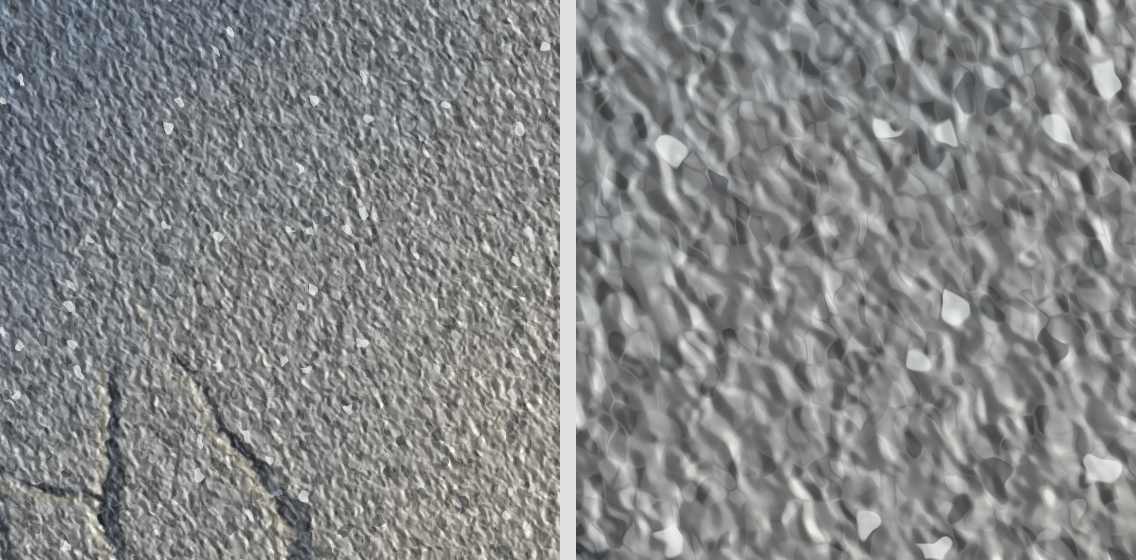
Left, the full canvas; right, a detail of the centre.
Reproduce this texture procedurally as a three.js fragment shader.

```glsl
// Weathered asphalt in low sun: fine slanted grain relief lit from the right
// over Voronoi stones, with scattered pale and dark chips, a cool to warm light
// gradient, and ragged cracks made from warped tapered segments.
varying vec2 vUv;

float hash(vec2 p) {
  return fract(sin(dot(p, vec2(127.1, 311.7))) * 43758.5453);
}

float noise(vec2 p) {
  vec2 i = floor(p), f = fract(p);
  f = f * f * (3.0 - 2.0 * f);
  return mix(mix(hash(i), hash(i + vec2(1.0, 0.0)), f.x),
             mix(hash(i + vec2(0.0, 1.0)), hash(i + 1.0), f.x), f.y);
}

float fbm(vec2 p) {
  float sum = 0.0, gain = 0.5;
  for (int i = 0; i < 4; i++) {
    sum += gain * noise(p);
    p = p * 2.03 + 17.3;
    gain *= 0.5;
  }
  return sum;
}

// Nearest stone: distance, gap to the next stone, random id
vec3 stones(vec2 p) {
  vec2 cell = floor(p);
  float near = 9.0, next = 9.0, id = 0.0;
  for (int y = -1; y <= 1; y++) {
    for (int x = -1; x <= 1; x++) {
      vec2 c = cell + vec2(float(x), float(y));
      vec2 center = c + 0.05 + 0.9 * vec2(hash(c), hash(c + 41.7));
      float d = length(p - center);
      if (d < near) {
        next = near;
        near = d;
        id = hash(c + 93.1);
      } else {
        next = min(next, d);
      }
    }
  }
  return vec3(near, next - near, id);
}

// Height of the rough grains, stretched along a steep slant
float grainHeight(vec2 p) {
  p.x += 0.3 * p.y;
  p += 0.009 * vec2(noise(p * 65.0), noise(p * 65.0 + 31.0));
  return 0.64 * noise(p * vec2(98.0, 56.0)) + 0.36 * noise(p * vec2(185.0, 125.0) + 7.0);
}

// Distance to a segment whose half width goes from wa to wb
float taper(vec2 p, vec2 a, vec2 b, float wa, float wb) {
  vec2 ab = b - a;
  float t = clamp(dot(p - a, ab) / dot(ab, ab), 0.0, 1.0);
  return length(p - a - ab * t) - mix(wa, wb, t);
}

float cracks(vec2 p) {
  p += 0.04 * (vec2(fbm(p * 24.0), fbm(p * 24.0 + 50.0)) - 0.47);
  // Long diagonal crack
  float d = taper(p, vec2(0.235, 0.53), vec2(0.306, 0.375), -0.006, 0.0);
  d = min(d, taper(p, vec2(0.306, 0.375), vec2(0.378, 0.284), 0.0, 0.004));
  d = min(d, taper(p, vec2(0.378, 0.284), vec2(0.449, 0.18), 0.004, 0.007));
  d = min(d, taper(p, vec2(0.449, 0.18), vec2(0.525, 0.085), 0.007, 0.015));
  d = min(d, taper(p, vec2(0.525, 0.085), vec2(0.548, -0.03), 0.015, 0.02));
  // Upright crack and its side branches
  d = min(d, taper(p, vec2(0.205, 0.33), vec2(0.204, 0.2), 0.006, 0.014));
  d = min(d, taper(p, vec2(0.204, 0.2), vec2(0.2, 0.09), 0.014, 0.015));
  d = min(d, taper(p, vec2(0.2, 0.09), vec2(0.218, -0.03), 0.015, 0.01));
  d = min(d, taper(p, vec2(0.19, 0.1), vec2(0.08, 0.135), 0.004, 0.003));
  d = min(d, taper(p, vec2(0.08, 0.135), vec2(-0.02, 0.17), 0.003, 0.003));
  d = min(d, taper(p, vec2(-0.005, 0.08), vec2(0.02, -0.02), 0.006, 0.009));
  return d + 0.011 * (noise(p * 95.0) - 0.5);
}

void main() {
  vec2 p = vUv;

  // Broad light, cool at the upper left and warm at the lower right
  float sun = clamp(0.5 + 0.48 * (p.x - p.y) + 0.25 * (fbm(p * 5.0) - 0.47), 0.0, 1.0);
  vec3 color = mix(vec3(0.375, 0.415, 0.465), vec3(0.52, 0.525, 0.525), smoothstep(0.0, 0.55, sun));
  color = mix(color, vec3(0.60, 0.585, 0.55), smoothstep(0.5, 1.0, sun));

  // Stone tones that melt into each other without drawn joints
  vec2 bent = p + 0.010 * vec2(noise(p * 90.0), noise(p * 90.0 + 19.0));
  bent.x += 0.28 * bent.y;
  vec3 grain = stones(bent * vec2(108.0, 70.0));
  float tone = (grain.z - 0.5) * 0.52 * smoothstep(0.0, 0.3, grain.y);

  // Crisp facets: those that fall toward the sun shine, the others lie in shade
  float relief = grainHeight(p) - grainHeight(p + vec2(0.005, 0.002));
  float facet = relief / (0.17 + abs(relief));
  float glint = smoothstep(0.12, 0.42, relief);
  tone += 0.42 * facet + 0.16 * glint;
  color *= 1.0 + tone;
  color += vec3(0.05, 0.045, 0.03) * glint;

  // Scattered dark and pale chips of varied size
  vec3 chip = stones(bent * vec2(56.0, 42.0) + 5.0);
  float size = 0.22 + 0.28 * fract(chip.z * 317.0);
  float body = smoothstep(0.0, 0.16, chip.y) * (1.0 - smoothstep(size, size + 0.14, chip.x));
  color = mix(color, vec3(0.30, 0.31, 0.32) * (1.0 + 0.3 * facet), 0.7 * body * step(chip.z, 0.06));
  color = mix(color, vec3(0.86, 0.87, 0.87) + 0.1 * facet, 0.85 * body * step(0.96, chip.z));

  // Sunlit lip left of each crack, then the shaded gritty gap itself
  float gap = cracks(p);
  float lip = 1.0 - smoothstep(-0.006, 0.016, cracks(p + vec2(0.02, 0.01)));
  color += vec3(0.11, 0.095, 0.055) * lip * smoothstep(0.0, 0.008, gap);
  float shade = 1.0 - smoothstep(-0.005, 0.006, gap);
  float rim = 1.0 - smoothstep(0.0, 0.008, abs(gap + 0.002));
  color = mix(color, color * vec3(0.62, 0.65, 0.70), shade);
  color *= 1.0 - 0.38 * rim * smoothstep(0.25, 0.65, noise(p * 40.0 + 3.0));

  gl_FragColor = vec4(clamp(color, 0.0, 1.0), 1.0);
}
```
